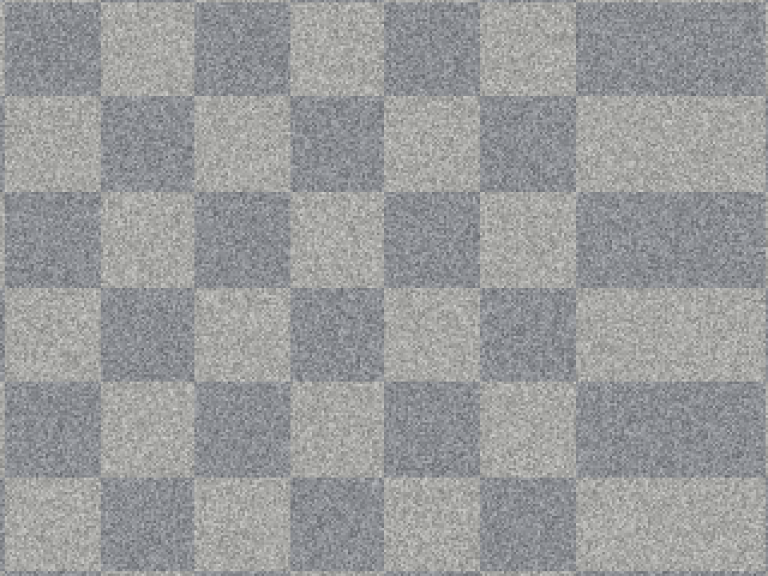
A WebGL 2 fragment shader for this pattern:

```glsl
#version 300 es
precision highp float;
// A grey checkerboard of two flecked tones, eight tiles across and six down.
// Each tile is built from square grains with a hashed brightness; one column
// repeats its neighbour's tone, and thin slivers of tiles show at the borders.

uniform vec2 u_resolution;
out vec4 fragColor;

const vec2 GRAINS = vec2(320.0, 240.0);   // grains across and down the canvas
const float TILE_SIZE = 39.6;             // tile side, in grains
const vec2 TILE_OFFSET = vec2(2.0, 0.8);  // first whole tile, from the top left
const float REPEATED_COLUMN = 7.0;        // column sharing the previous tone
const float GRAIN_CONTRAST = 0.115;

const vec3 COOL_GREY = vec3(0.545, 0.555, 0.573);
const vec3 WARM_GREY = vec3(0.655, 0.655, 0.643);

// Integer hash of a grain cell, giving three values from 0 to 1.
vec3 hash3(vec2 cell) {
    uvec3 v = uvec3(uvec2(ivec2(cell) + 16), 7u);
    v = v * 1664525u + 1013904u;
    v.x += v.y * v.z;
    v.y += v.z * v.x;
    v.z += v.x * v.y;
    v ^= v >> 16u;
    v.x += v.y * v.z;
    v.y += v.z * v.x;
    v.z += v.x * v.y;
    return vec3(v >> 8u) / 16777216.0;
}

// Bell-shaped brightness offset, about -1.5 to 1.5.
float fleck(vec2 cell) {
    return dot(hash3(cell), vec3(1.0)) - 1.5;
}

// Base tone of the tile holding a point given in grains.
vec3 tileTone(vec2 point, float size, vec2 offset) {
    vec2 tile = floor((point - offset) / size);
    tile.x -= step(REPEATED_COLUMN, tile.x);
    return mix(COOL_GREY, WARM_GREY, mod(tile.x + tile.y, 2.0));
}

// Colour of one whole grain.
vec3 grainColor(vec2 cell) {
    vec3 tone = tileTone(cell + 0.5, TILE_SIZE, TILE_OFFSET);
    return tone + GRAIN_CONTRAST * fleck(cell);
}

// Grain field with borders softened over the given footprint.
vec3 smoothGrains(vec2 point, vec2 footprint) {
    vec2 shifted = point - 0.5;
    vec2 cell = floor(shifted);
    vec2 blend = clamp((fract(shifted) - 0.5) / footprint + 0.5, 0.0, 1.0);
    vec3 upper = mix(grainColor(cell), grainColor(cell + vec2(1.0, 0.0)), blend.x);
    vec3 lower = mix(grainColor(cell + vec2(0.0, 1.0)), grainColor(cell + 1.0), blend.x);
    return mix(upper, lower, blend.y);
}

void main() {
    vec2 uv = gl_FragCoord.xy / u_resolution;
    uv.y = 1.0 - uv.y;  // rows are counted from the top
    vec2 footprint = min(GRAINS / u_resolution, vec2(1.0));
    fragColor = vec4(clamp(smoothGrains(uv * GRAINS, footprint), 0.0, 1.0), 1.0);
}
```
